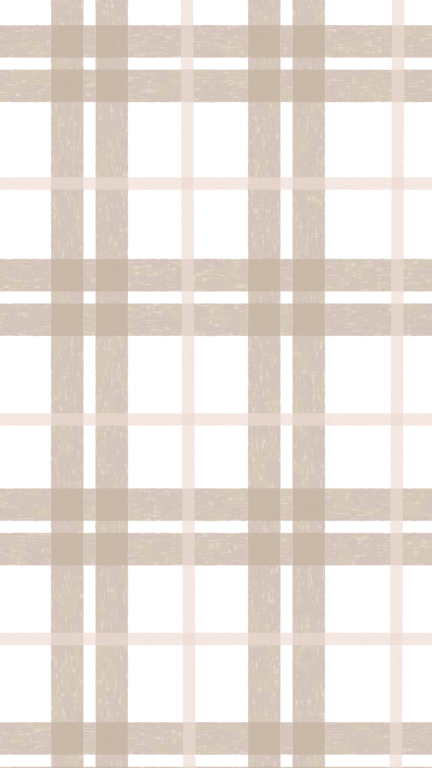
Write a WebGL 1 fragment shader that draws this pattern.

```glsl
precision highp float;
// Woven plaid on white: paired beige bands and thin blush lines on both axes.
// Stripes repeat by nearest index with a small alternating drift; stretched
// value noise makes the light thread flecks, the tint patches and frayed edges.

// Lengths are in canvas widths. Stripe sets: first centre, period, drift.
#define PAIR_X vec3(0.2072, 0.4560, 0.0)
#define PAIR_Y vec3(0.1498, 0.5362, 0.0025)
#define LINE_X vec2(0.4355, 0.4836)
#define LINE_Y vec3(0.4343, 0.5272, 0.0095)
#define LINE_TILT 0.0027
#define BAND_OFFSET 0.0515
#define BAND_HALF 0.0375
#define LINE_HALF 0.0143
#define FRAY 0.0012
#define THREADS 290.0
#define FLECK 0.6
#define GRAIN 0.035

uniform vec2 u_resolution;

const vec3 WHITE = vec3(1.0);
const vec3 BEIGE_ROSE = vec3(0.838, 0.776, 0.742);
const vec3 BEIGE_SAND = vec3(0.840, 0.790, 0.725);
const vec3 BEIGE_DEEP = vec3(0.790, 0.720, 0.660);
const vec3 FLECK_LIGHT = vec3(0.925, 0.875, 0.835);
const vec3 BLUSH = vec3(0.960, 0.905, 0.885);
const vec3 BLUSH_DEEP = vec3(0.940, 0.875, 0.845);
const vec3 BLUSH_ON_BAND = vec3(0.895, 0.832, 0.795);

float hash(vec2 p) {
  vec3 q = fract(p.xyx * 0.1031);
  q += dot(q, q.yzx + 33.33);
  return fract((q.x + q.y) * q.z);
}

float noise(vec2 p) {
  vec2 i = floor(p);
  vec2 f = fract(p);
  f = f * f * (3.0 - 2.0 * f);
  float low = mix(hash(i), hash(i + vec2(1.0, 0.0)), f.x);
  float high = mix(hash(i + vec2(0.0, 1.0)), hash(i + vec2(1.0)), f.x);
  return mix(low, high, f.y);
}

// Distance to the nearest stripe centre; odd and even stripes drift apart.
float stripeDistance(float x, vec3 stripes) {
  float index = floor((x - stripes.x) / stripes.y + 0.5);
  float side = mod(index, 2.0) * 2.0 - 1.0;
  return abs(x - stripes.x - stripes.y * index - stripes.z * side);
}

float coverage(float d) {
  return clamp(0.5 - d * u_resolution.x / 1.3, 0.0, 1.0);
}

float bandPair(float x, vec3 stripes, float fray) {
  return coverage(abs(stripeDistance(x, stripes) - BAND_OFFSET) - BAND_HALF + fray);
}

float edgeFray(float along, float seed) {
  return FRAY * (noise(vec2(along * 150.0, seed)) - 0.5);
}

// Beige cloth: patchy tint, fine grain and light flecks along the thread.
vec3 weave(float along, float across) {
  float patches = noise(vec2(along * 24.0, across * 38.0) + 7.0);
  vec3 cloth = mix(BEIGE_ROSE, BEIGE_SAND, smoothstep(0.5, 0.75, patches));
  float thread = noise(vec2(along * THREADS * 0.24, across * THREADS));
  float cross = noise(vec2(along * THREADS, across * THREADS * 0.4) + 51.0);
  cloth += GRAIN * (0.6 * thread + 0.4 * cross - 0.5);
  float fleck = smoothstep(0.64, 0.95, thread * 0.75 + cross * 0.25);
  return mix(cloth, FLECK_LIGHT, FLECK * fleck);
}

void main() {
  // Units of canvas width, y measured down from the top.
  vec2 p = vec2(gl_FragCoord.x, u_resolution.y - gl_FragCoord.y) / u_resolution.x;
  float down = p.y * u_resolution.x / u_resolution.y;

  // Coverage of each stripe set
  float frayX = edgeFray(p.y, 3.5);
  float frayY = edgeFray(p.x, 8.5);
  float bandX = bandPair(p.x, PAIR_X, frayX);
  float bandY = bandPair(p.y, PAIR_Y, frayY);
  float tilt = LINE_TILT * (1.0 - 2.0 * down);
  float lineX = coverage(stripeDistance(p.x, vec3(LINE_X, tilt)) - LINE_HALF + frayX);
  float lineY = coverage(stripeDistance(p.y, LINE_Y) - LINE_HALF + frayY);
  float grain = noise(p * THREADS) - 0.5;

  // Beige bands, darker and smoother where they cross
  vec3 color = mix(WHITE, weave(p.y, p.x), bandX);
  color = mix(color, weave(p.x, p.y + 3.0), bandY * (1.0 - bandX));
  color = mix(color, BEIGE_DEEP + 0.4 * GRAIN * grain, bandX * bandY);

  // Blush lines, deeper over bands and over each other
  float band = max(bandX, bandY);
  vec3 blush = mix(BLUSH, BLUSH_DEEP, lineX * lineY);
  blush = mix(blush, BLUSH_ON_BAND, band) + 0.5 * GRAIN * grain;
  color = mix(color, blush, max(lineX, lineY));

  gl_FragColor = vec4(color, 1.0);
}
```
